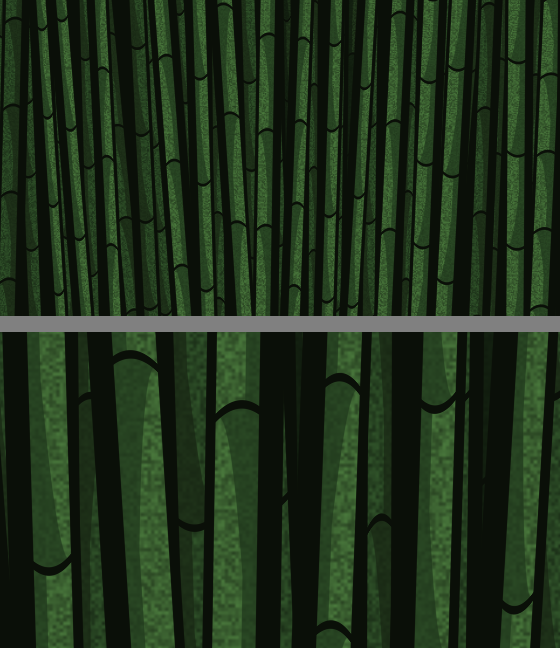
Top: the whole. Bottom: its middle third, enlarged.
Write a WebGL 2 fragment shader that draws this pattern.

```glsl
#version 300 es
precision highp float;
// Dense night bamboo grove: leaning, jointed stalks in three depth layers.

#define STALKS 20        // stalks per layer
#define LAYERS 3         // back to front
#define LEAN 0.06        // sideways drift over the canvas height
#define HALF_WIDTH 0.0215 // half width of a front stalk
#define SHADOW 0.026     // dark band on the shaded side
#define SEGMENT 0.29     // mean distance between joints
#define JOINT 0.0045     // half thickness of a joint line
#define BOW 0.010        // how far a joint line bends
#define SKEW 0.004       // how far a joint line slopes
#define GRAIN_SCALE 270.0
#define GRAIN 0.6        // strength of the speckle
#define DIM_SHARE 0.25   // part of the front stalks in a darker tone

uniform vec2 u_resolution;
out vec4 outColor;

const vec3 NIGHT = vec3(0.04, 0.06, 0.03);
const vec3 DUSK  = vec3(0.07, 0.12, 0.06);
const vec3 MOSS  = vec3(0.11, 0.18, 0.09);
const vec3 FERN  = vec3(0.15, 0.26, 0.13);
const vec3 LEAF  = vec3(0.225, 0.37, 0.185);

float hash(vec2 p) {
  return fract(sin(dot(p, vec2(127.1, 311.7))) * 43758.5453);
}

float noise(vec2 p) {
  vec2 i = floor(p), f = fract(p);
  f = f * f * (3.0 - 2.0 * f);
  return mix(mix(hash(i), hash(i + vec2(1, 0)), f.x),
             mix(hash(i + vec2(0, 1)), hash(i + vec2(1, 1)), f.x), f.y);
}

// Coverage of the region where the signed distance d is negative.
float fill(float d, float soft) {
  return 1.0 - smoothstep(-soft, soft, d);
}

// Paints one stalk, with its dark band, over the colour below.
vec3 paintStalk(vec3 below, vec2 p, float layer, float index,
                float spacing, float grain, float soft) {
  vec2 id = vec2(index, layer * 17.0 + 3.0);
  float depth = layer / float(LAYERS - 1);
  float root = (index + 0.3 + 0.4 * hash(id) + 0.5 * layer - 1.0) * spacing;
  float lean = LEAN * (sin(root * 3.5) + 1.3 * (hash(id + 5.1) - 0.5));
  float x = p.x - root + lean * (p.y - 0.5);
  float halfWidth = HALF_WIDTH * mix(0.7, 1.0, depth) * mix(0.68, 1.32, hash(id + 9.7));
  float side = hash(id + 2.3) < 0.5 ? -1.0 : 1.0;
  float bend = hash(id + 7.9) < 0.5 ? -1.0 : 1.0;

  // Dark band around the stalk, wider on the shaded side
  float band = SHADOW * mix(0.65, 1.0, depth);
  float dark = fill(abs(x - side * band * 0.3) - halfWidth - band * 0.7, soft);
  vec3 color = mix(below, NIGHT, dark);

  // Position along and across the current segment
  float u = clamp(x / halfWidth, -1.0, 1.0);
  float span = SEGMENT * mix(0.8, 1.2, hash(id + 4.4));
  float curve = bend * (BOW * (1.0 - u * u) + SKEW * u * side);
  float along = (p.y + curve) / span + hash(id + 1.6);
  float t = fract(along);
  float joint = abs(fract(along + 0.5) - 0.5) * span;
  t = bend > 0.0 ? t : 1.0 - t;

  // Shade sweeps from the whole width at a joint to a thin strip
  float rim = -1.0 + 1.35 * sqrt(min(t / 0.6, 1.0));
  float shaded = fill((rim - u * side) * halfWidth, soft);
  float tone = layer - (layer > 1.5 && hash(id + 6.2) < DIM_SHARE ? 1.0 : 0.0);
  vec3 light = tone < 0.5 ? MOSS : tone < 1.5 ? FERN : LEAF;
  vec3 shade = tone < 0.5 ? DUSK : tone < 1.5 ? MOSS : FERN;
  light *= 1.0 + GRAIN * grain;
  shade *= 1.0 + 0.4 * GRAIN * grain;
  vec3 skin = mix(light, shade, shaded);
  skin = mix(skin, NIGHT, fill(joint - JOINT * mix(0.75, 1.0, depth), soft));

  return mix(color, skin, fill(abs(x) - halfWidth, soft));
}

void main() {
  vec2 p = gl_FragCoord.xy / u_resolution.y;
  float aspect = u_resolution.x / u_resolution.y;
  float soft = 0.7 / u_resolution.y;
  float spacing = aspect / float(STALKS - 2);

  // Fine speckle with a few coarser blotches
  float grain = 0.85 * noise(p * GRAIN_SCALE) + 0.15 * noise(p * GRAIN_SCALE * 0.4) - 0.5;

  vec3 color = NIGHT;
  for (int layer = 0; layer < LAYERS; layer++) {
    for (int i = 0; i < STALKS; i++) {
      color = paintStalk(color, p, float(layer), float(i), spacing, grain, soft);
    }
  }
  outColor = vec4(color, 1.0);
}
```
